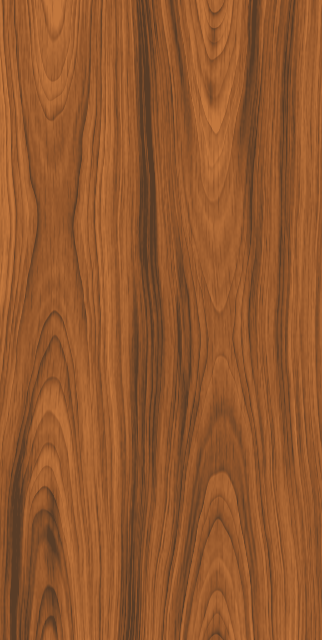
Give the GLSL for this texture, as a Shadertoy shader.

```glsl
#define RING_DENSITY 88.0
#define RING_DARKNESS 0.60
#define BAND_CONTRAST 0.44
#define VEIN_CONTRAST 0.72
#define FIBRE_CONTRAST 0.28
#define SMOKE_DARKNESS 0.54
#define BASE_TONE 0.645
#define DARK_WOOD vec3(0.35, 0.235, 0.15)
#define MID_WOOD vec3(0.575, 0.335, 0.167)
#define LIGHT_WOOD vec3(0.76, 0.465, 0.24)

// Dark mineral streaks: centre xy, half size zw
const vec4 STREAKS[6] = vec4[6](
    vec4(0.435, 1.00, 0.036, 1.60), vec4(0.795, 1.60, 0.022, 0.55),
    vec4(0.060, 0.20, 0.038, 0.50), vec4(0.178, 0.28, 0.020, 0.24),
    vec4(0.665, 1.79, 0.018, 0.13), vec4(0.550, 0.85, 0.010, 0.35));

float hash(vec2 p) {
    return fract(sin(dot(p, vec2(127.1, 311.7))) * 43758.5);
}

float noise(vec2 p) {
    vec2 i = floor(p), f = fract(p);
    f = f * f * (3.0 - 2.0 * f);
    return mix(mix(hash(i), hash(i + vec2(1, 0)), f.x),
               mix(hash(i + vec2(0, 1)), hash(i + vec2(1, 1)), f.x), f.y);
}

// Slow sideways drift of the grain
vec2 drift(vec2 p) {
    float x = 0.013 * sin(2.3 * p.y + 4.0 * p.x + 0.6)
            + 0.006 * sin(5.7 * p.y - 9.0 * p.x)
            + 0.002 * sin(14.0 * p.y + 23.0 * p.x);
    return p + vec2(x, 0.0);
}

// Distance to a trunk axis that dips deepest at the heart
float ringRadius(vec2 p, vec2 heart) {
    vec2 d = p - heart;
    float depth = 0.17 - 0.105 * sqrt(d.y * d.y + 0.006);
    return length(vec2(d.x, depth));
}

// Thin short pores, at most one in each tall cell
float pores(vec2 p) {
    vec2 q = p * vec2(120.0, 13.0);
    q.y += 7.0 * hash(vec2(floor(q.x), 3.0));
    vec2 id = floor(q);
    vec2 d = fract(q) - vec2(0.3 + 0.4 * hash(id + 5.0), 0.5);
    float dash = smoothstep(0.4, 0.0, abs(d.x)) * smoothstep(0.5, 0.2, abs(d.y));
    return dash * step(0.6, hash(id));
}

float smoke(vec2 p) {
    float sum = 0.0;
    for (int i = 0; i < 6; i++) {
        vec2 d = p - STREAKS[i].xy;
        d.x -= 0.018 * d.y;
        d /= STREAKS[i].zw;
        sum += exp(-d.x * d.x - d.y * d.y * d.y * d.y);
    }
    return min(sum, 1.0);
}

vec3 woodColour(float tone) {
    tone = 2.0 * clamp(tone, 0.0, 1.0);
    return mix(mix(DARK_WOOD, MID_WOOD, min(tone, 1.0)),
               LIGHT_WOOD, max(tone - 1.0, 0.0));
}

void mainImage(out vec4 fragColor, in vec2 fragCoord) {
    vec2 p = fragCoord / iResolution.x;
    vec2 w = drift(p);

    // Two cathedral figures joined through the straight grain between them
    vec2 leftHeart = vec2(0.16, 1.30), rightHeart = vec2(0.675, 0.97);
    float grain = mix(ringRadius(w, leftHeart), 0.6 - ringRadius(w, rightHeart),
                      smoothstep(0.33, 0.51, w.x));
    grain += 0.008 * (noise(p * vec2(13.0, 5.0)) - 0.5)
           + 0.0025 * (noise(p * vec2(40.0, 14.0)) - 0.5);

    // Growth rings: slow darkening, then a crisp edge
    float ring = grain * RING_DENSITY + 0.7 * sin(grain * 61.0) + 0.4 * sin(grain * 143.0);
    float phase = fract(ring);
    float edge = clamp(fwidth(ring), 0.12, 0.6);
    float late = pow(phase, 4.0) * smoothstep(1.0, 1.0 - edge, phase);
    late *= (0.45 + 0.9 * hash(vec2(floor(ring), 2.0)))
          * (0.5 + noise(vec2(ring * 0.5, p.y * 3.0)));

    // Broad bands, fine veins and fibres
    float band = 0.6 * noise(vec2(grain * 20.0, p.y * 0.8))
               + 0.4 * noise(w * vec2(9.0, 1.2) + 30.0) - 0.5;
    float vein = 0.5 * noise(vec2(grain * 125.0, p.y * 1.3))
               + 0.5 * noise(vec2(grain * 230.0 + 40.0, p.y * 3.0)) - 0.5;
    float fibre = 0.6 * noise(w * vec2(180.0, 9.0)) + 0.4 * noise(p * vec2(258.0, 90.0)) - 0.5;

    // Paler wood around both hearts
    vec2 side = (vec2(w.x) - vec2(0.20, 0.68)) / 0.11;
    float pale = exp(-side.x * side.x) + exp(-side.y * side.y);

    // Smoke gathers along single grain lines
    float threads = smoothstep(0.15, 0.8, noise(vec2(grain * 170.0, p.y * 2.0)));
    float streak = smoke(w) * (0.3 + 0.85 * threads);
    float tone = BASE_TONE + 0.09 * pale
               + BAND_CONTRAST * band + VEIN_CONTRAST * vein + FIBRE_CONTRAST * fibre
               - RING_DARKNESS * late - SMOKE_DARKNESS * streak - 0.16 * pores(w);
    fragColor = vec4(woodColour(tone), 1.0);
}
```
